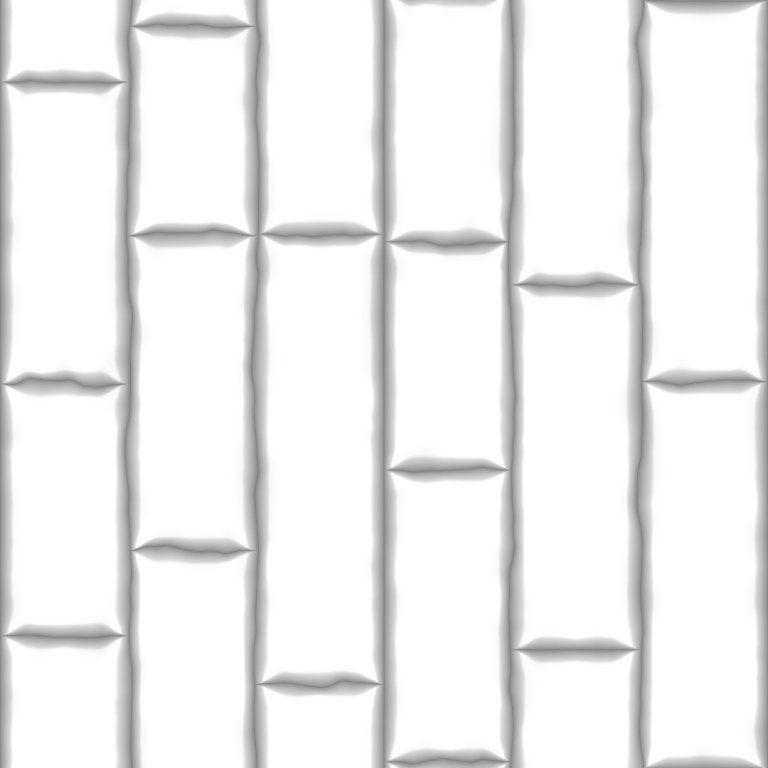
A WebGL 2 fragment shader for this texture map:

```glsl
#version 300 es
precision highp float;
// Tiling height map of upright planks: six columns with staggered joints and worn, creased edges.

uniform vec2 u_resolution;
out vec4 fragColor;

// Heights of the joints in each column; a repeated value means one plank fewer.
const vec3 JOINTS[6] = vec3[6](
    vec3(0.893, 0.500, 0.172), vec3(0.966, 0.693, 0.283), vec3(0.695, 0.109, 0.109),
    vec3(0.685, 0.388, 0.008), vec3(0.629, 0.154, 0.154), vec3(0.503, 0.999, 0.999));

float hash(vec2 p) {
    vec3 q = fract(p.xyx * 0.1031);
    q += dot(q, q.yzx + 33.33);
    return fract((q.x + q.y) * q.z);
}

// Smooth noise from -1 to 1 that wraps after a whole number of cells.
float wave(float x, float cells, float seed) {
    float cell = floor(x * cells);
    float f = fract(x * cells);
    float a = hash(vec2(mod(cell, cells), seed));
    float b = hash(vec2(mod(cell + 1.0, cells), seed));
    return mix(a, b, f * f * (3.0 - 2.0 * f)) * 2.0 - 1.0;
}

// Bevel that falls from both rims to a crease, with a faint halo outside.
float groove(float d, float crease, float halfWidth, float wear) {
    float offset = d - crease;
    float rim = halfWidth - crease * sign(offset);
    float t = abs(offset) / rim;
    float shade = mix(0.59, 0.91, min(t, 1.0));
    shade = mix(shade, 1.0, smoothstep(0.8, 1.15, t));
    shade -= 0.025 * max(wear, 0.0) * (1.0 - smoothstep(1.1, 1.9, t));
    return shade - 0.06 * exp(-abs(offset) / 0.0025) * smoothstep(1.2, 0.4, t);
}

void main() {
    vec2 uv = gl_FragCoord.xy / u_resolution;
    float column = mod(floor(uv.x * 6.0), 6.0);
    float across = fract(uv.x * 6.0);

    // Nearest joint of this column
    float dy = 1.0;
    float jointSeed = 0.0;
    for (int k = 0; k < 3; k++) {
        float d = fract(uv.y - JOINTS[int(column)][k] + 0.5) - 0.5;
        if (abs(d) < abs(dy)) {
            dy = d;
            jointSeed = 60.0 + column * 9.0 + float(k) * 3.0;
        }
    }

    // Upright seam: straight at every third column, wavy at the others
    float seam = mod(floor(uv.x * 6.0 + 0.5), 6.0);
    float dx = (fract(uv.x * 6.0 + 0.5) - 0.5) / 6.0;
    float roughness = mod(seam, 3.0) < 0.5 ? 0.04 : 1.0;
    float bend = wave(uv.y, 17.0, seam + 1.0) + 0.4 * wave(uv.y, 39.0, seam + 11.0);
    float seamCrease = 0.0045 * roughness * bend;
    float sideSeed = 20.0 + seam * 2.0 + step(seamCrease, dx);
    float seamWear = wave(uv.y, 23.0, sideSeed);
    float seamWidth = 0.0163 + 0.0016 * seamWear + 0.0009 * wave(uv.y, 61.0, sideSeed + 14.0);
    seamWidth *= mix(0.62, 1.0, smoothstep(0.0, 0.035, abs(dy)));
    float shade = groove(dx, seamCrease, seamWidth, seamWear);

    // Level joint, pinched to a point at both ends
    float taper = smoothstep(0.01, 0.24, min(across, 1.0 - across));
    float jointCrease = 0.008 * taper * hash(vec2(jointSeed, 7.0))
        * (wave(across, 4.0, jointSeed) + 0.4 * wave(across, 9.0, jointSeed + 1.0));
    float rimSeed = jointSeed + 70.0 + step(jointCrease, dy);
    float jointWear = wave(across, 6.0, rimSeed);
    float jointWidth = 0.002 + taper * (0.0145 + 0.0022 * jointWear);
    shade = min(shade, groove(dy, jointCrease, jointWidth, jointWear));

    fragColor = vec4(vec3(shade), 1.0);
}
```
